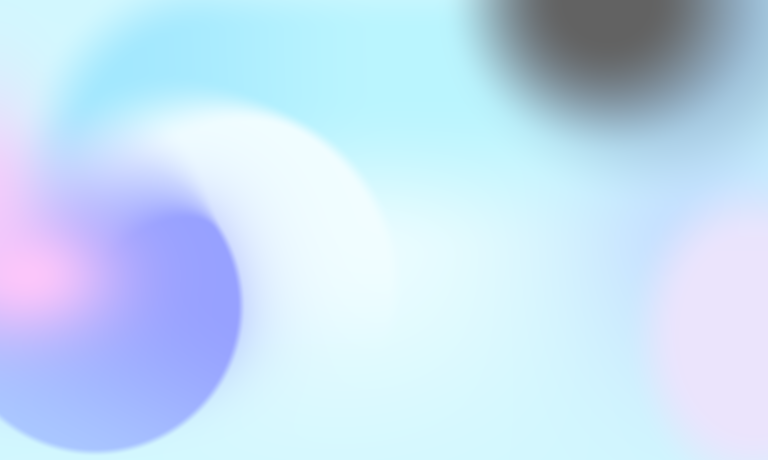
Reproduce this background procedurally as a Shadertoy shader.

```glsl
// Soft pastel gradient: a curling wave on the left, a dark glow at the upper right.

#define WAVE_CENTER vec2(0.463, 0.378)
#define WAVE_RADIUS 0.397
#define CURL_CENTER vec2(0.207, 0.334)
#define CURL_RADIUS 0.320
#define SKY_CENTER vec2(0.470, 0.640)
#define SKY_RADIUS 0.375
#define EDGE_SHARP 0.012
#define EDGE_SOFT 0.240
#define HALO_WIDTH 0.065

const vec3 MINT = vec3(0.82, 0.97, 0.995);
const vec3 FOAM = vec3(0.945, 0.995, 1.0);
const vec3 AZURE = vec3(0.64, 0.91, 0.995);
const vec3 AQUA = vec3(0.73, 0.96, 0.995);
const vec3 ICE_BLUE = vec3(0.77, 0.86, 1.0);
const vec3 ORCHID = vec3(0.92, 0.895, 0.99);
const vec3 PERIWINKLE = vec3(0.59, 0.63, 1.0);
const vec3 CORNFLOWER = vec3(0.67, 0.79, 1.0);
const vec3 PINK = vec3(1.0, 0.78, 0.98);
const vec3 SLATE = vec3(0.60, 0.73, 0.83);
const vec3 CHARCOAL = vec3(0.385, 0.385, 0.385);

// Gaussian spot, 1 at its center
float glow(vec2 p, vec2 center, vec2 radii) {
    vec2 q = (p - center) / radii;
    return exp(-dot(q, q));
}

// Ellipse that is solid up to the fraction "core" and fades out at its rim
float softEllipse(vec2 p, vec2 center, vec2 radii, float core) {
    return 1.0 - smoothstep(core, 1.0, length((p - center) / radii));
}

vec3 backdrop(vec2 p) {
    vec3 color = mix(MINT, FOAM, 0.85 * glow(p, vec2(0.72, 0.48), vec2(0.46, 0.36)));
    color = mix(color, ICE_BLUE, 0.9 * glow(p, vec2(1.52, 0.52), vec2(0.27, 0.36)));
    return mix(color, ORCHID, softEllipse(p, vec2(1.64, 0.27), vec2(0.29, 0.38), 0.55));
}

// Cyan band, rounded on its left end and fading downward
vec3 addSky(vec3 color, vec2 p) {
    vec2 q = p - SKY_CENTER;
    float d = length(vec2(min(q.x, 0.0), q.y)) - SKY_RADIUS;
    float mask = 1.0 - smoothstep(-0.08, 0.07, d);
    mask *= smoothstep(0.44, 0.80, p.y);
    mask *= 1.0 - 0.6 * smoothstep(1.0, 1.6, p.x);
    return mix(color, mix(AZURE, AQUA, smoothstep(0.25, 0.85, p.x)), mask);
}

// White crest, crisp on the right and blurred on the left
vec3 addWave(vec3 color, vec2 p) {
    vec2 q = p - WAVE_CENTER;
    float blur = mix(0.10, 0.018, smoothstep(-0.25, 0.20, q.x));
    float mask = 1.0 - smoothstep(-blur, blur, length(q) - WAVE_RADIUS);
    return mix(color, FOAM, mask * smoothstep(0.20, 0.52, p.y));
}

// Violet curl with a halo outside its rim
vec3 addCurl(vec3 color, vec2 p) {
    vec2 q = p - CURL_CENTER;
    float d = length(q) - CURL_RADIUS;
    float upward = dot(q / max(length(q), 0.001), vec2(-0.447, 0.894));
    float soft = smoothstep(0.1, 0.9, upward);
    float blur = mix(EDGE_SHARP, EDGE_SOFT, soft);
    float halo = 0.38 * exp(-max(d, 0.0) / HALO_WIDTH);
    halo *= smoothstep(-0.35, 0.0, q.y) * (1.0 - soft);
    color = mix(color, PERIWINKLE, halo);
    vec3 fill = mix(CORNFLOWER, PERIWINKLE, smoothstep(0.0, 0.58, p.y + 0.5 * p.x));
    return mix(color, fill, 1.0 - smoothstep(-blur, blur * 0.6, d));
}

vec3 addPink(vec3 color, vec2 p) {
    color = mix(color, PINK, 0.75 * glow(p, vec2(-0.02, 0.58), vec2(0.12, 0.22)));
    return mix(color, PINK, 0.95 * glow(p, vec2(0.065, 0.40), vec2(0.19, 0.13)));
}

vec3 addDarkGlow(vec3 color, vec2 p) {
    color = mix(color, SLATE, softEllipse(p, vec2(1.42, 0.98), vec2(0.48, 0.44), 0.35));
    return mix(color, CHARCOAL, softEllipse(p, vec2(1.32, 1.0), vec2(0.36, 0.34), 0.25));
}

void mainImage(out vec4 fragColor, in vec2 fragCoord) {
    // Canvas height is one unit
    vec2 p = fragCoord / iResolution.y;
    vec3 color = backdrop(p);
    color = addSky(color, p);
    color = addWave(color, p);
    color = addCurl(color, p);
    color = addPink(color, p);
    color = addDarkGlow(color, p);
    fragColor = vec4(color, 1.0);
}
```
